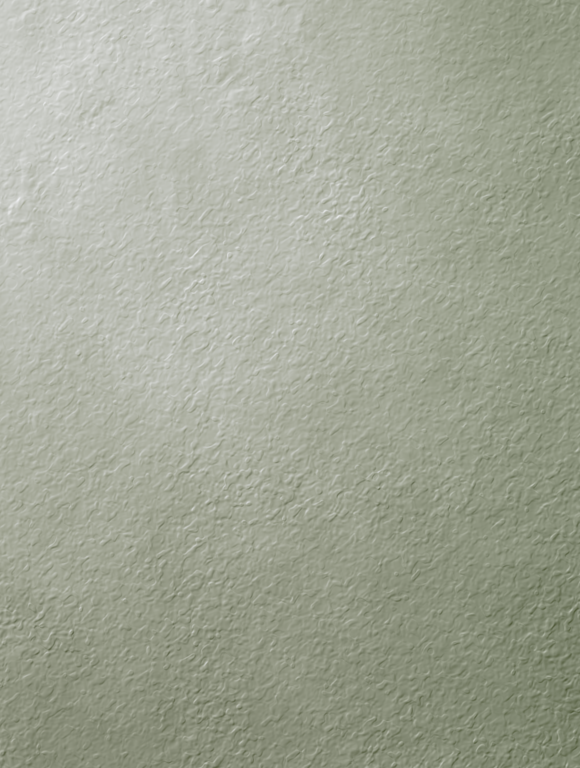
This texture is drawn by a WebGL 2 fragment shader. Its source:

```glsl
#version 300 es
precision highp float;
// Pale green painted plaster: fine stucco relief, trowel streaks and shallow scars in soft side light.

uniform vec2 u_resolution;
out vec4 outColor;

const vec3 SHADE_COLOR = vec3(0.51, 0.53, 0.45);
const vec3 LIGHT_COLOR = vec3(0.75, 0.76, 0.73);
const vec3 GREEN_TINT = vec3(-0.010, 0.000, -0.008);
const float MID_WARMTH = 0.012;
const float TONE_BOTTOM = 0.55;
const float TONE_TOP = 0.735;
const float RIGHT_FALLOFF = 0.165;
const float CORNER_GLOW = 0.07;
const float STAIN_DEPTH = 0.08;
const float MOTTLE_DEPTH = 0.05;
const float GRAIN_SCALE = 150.0;
const float GRAIN_ANGLE = 0.75;
const float STREAK_ANGLE = 0.22;
const float RELIEF = 0.41;
const float LIGHT_STEP = 0.0018;
const vec2 LIGHT_DIR = vec2(-0.64, 0.77);

float hash(ivec2 cell) {
    uvec2 q = uvec2(cell) * uvec2(1597u, 3812u) + uvec2(747u, 289u);
    uint h = q.x * 26699u ^ (q.y * 48271u + (q.x >> 3));
    h = (h ^ (h >> 15)) * 73244475u;
    h = (h ^ (h >> 13)) * 73244475u;
    return float((h ^ (h >> 16)) & 65535u) / 65535.0;
}

float noise(vec2 p) {
    ivec2 i = ivec2(floor(p));
    vec2 f = fract(p);
    f = f * f * (3.0 - 2.0 * f);
    float low = mix(hash(i), hash(i + ivec2(1, 0)), f.x);
    float high = mix(hash(i + ivec2(0, 1)), hash(i + ivec2(1, 1)), f.x);
    return mix(low, high, f.y);
}

vec2 rotate(vec2 p, float a) {
    float c = cos(a), s = sin(a);
    return vec2(c * p.x + s * p.y, c * p.y - s * p.x);
}

float fbm(vec2 p) {
    float sum = 0.0, weight = 0.5;
    for (int i = 0; i < 4; i++) {
        sum += weight * noise(p);
        p = rotate(p, 0.9) * 2.03 + 17.3;
        weight *= 0.5;
    }
    return sum / 0.9375;
}

// 1 in the upper left, where the plaster was smoothed by the trowel
float smoothedArea(vec2 p) {
    return smoothstep(0.1, 0.75, p.y - 0.75 * p.x + 0.3 * (noise(p * 5.0) - 0.5));
}

// Small sparse dabs over coarser lumps, with fine grit between them
float grainHeight(vec2 p) {
    vec2 warp = vec2(noise(p * 90.0 + 3.1), noise(p * 90.0 + 61.7)) - 0.5;
    vec2 q = rotate(p + 0.004 * warp, GRAIN_ANGLE) * vec2(0.92, 1.08) * GRAIN_SCALE;
    float lumps = noise(rotate(q, 0.6) * 0.5 + 11.0);
    float dabs = smoothstep(0.4, 0.85, noise(q));
    float grit = noise(rotate(q, 1.1) * 1.7 + 31.0);
    return 0.26 * lumps + 0.3 * dabs + 0.3 * grit;
}

// Steps along the contours of coarse noise read as scraped edges
float scarHeight(vec2 p, float smoothed) {
    float contour = fbm(rotate(p, 0.4) * vec2(9.0, 6.0) + 8.4) + 0.1 * noise(p * 55.0);
    float patches = smoothstep(0.5, 0.75, noise(p * 9.0 + 40.0));
    return 0.55 * smoothstep(0.53, 0.59, contour) * patches * smoothed;
}

float wallHeight(vec2 p) {
    float smoothed = smoothedArea(p);
    float density = mix(1.0, 0.6, smoothed) * (0.65 + 0.7 * noise(p * 11.0 + 5.0));
    vec2 s = rotate(p, STREAK_ANGLE);
    float streaks = noise(s * vec2(55.0, 6.0)) * smoothed;
    float dents = fbm(p * 16.0 + 23.0);
    return density * grainHeight(p) + scarHeight(p, smoothed) + 0.5 * streaks + 0.5 * dents;
}

// Broad light: brightest at the upper left, falling to the right and the bottom
float broadTone(vec2 uv) {
    float tone = mix(TONE_BOTTOM, TONE_TOP, smoothstep(-0.03, 0.75, uv.y));
    tone -= RIGHT_FALLOFF * smoothstep(0.38, 1.05, uv.x) * mix(0.35, 1.0, uv.y);
    vec2 corner = uv - vec2(0.0, 1.0);
    return tone + CORNER_GLOW * exp(-8.0 * dot(corner, corner));
}

void main() {
    vec2 uv = gl_FragCoord.xy / u_resolution;
    vec2 p = gl_FragCoord.xy / u_resolution.y;

    // Relief: faces turned to the light brighten, the others darken
    float slope = wallHeight(p) - wallHeight(p + LIGHT_STEP * LIGHT_DIR);
    float stains = STAIN_DEPTH * (fbm(p * 4.0 + 12.0) - 0.5);
    float mottle = MOTTLE_DEPTH * (fbm(p * 24.0 + 70.0) - 0.5);
    float tone = broadTone(uv) + stains + mottle + RELIEF * slope;

    // Tone to paint colour, greener toward the right
    float t = (tone - SHADE_COLOR.r) / (LIGHT_COLOR.r - SHADE_COLOR.r);
    vec3 color = mix(SHADE_COLOR, LIGHT_COLOR, t);
    color.b -= MID_WARMTH * max(0.0, 4.0 * t * (1.0 - t));
    color += GREEN_TINT * smoothstep(0.45, 1.0, uv.x);
    outColor = vec4(clamp(color, 0.0, 1.0), 1.0);
}
```
